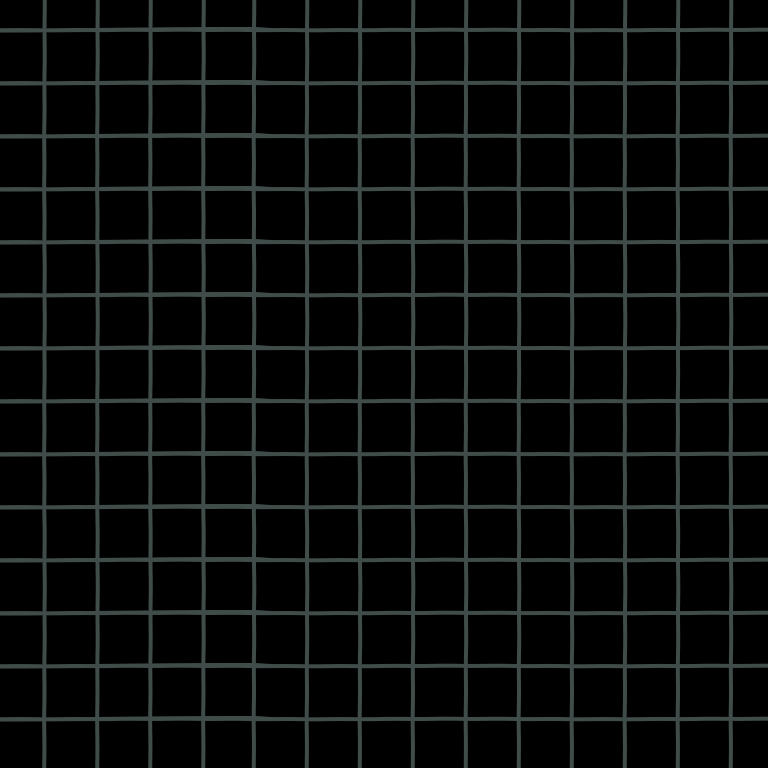
Write a Shadertoy shader that draws this pattern.

```glsl
// Thin grey-green square grid on black, slightly hand-ruled, with a seam left of centre.

const vec3  GROUND      = vec3(0.0);
const vec3  LINE_COLOR  = vec3(0.25, 0.30, 0.285);
const float PITCH       = 53.0 / 768.0;  // 14 lines each way
const float HALF_WIDTH  = 0.0026;
const float ROW_START   = 0.0638;        // lowest horizontal line
const float LEFT_START  = 0.0579;        // first vertical line, left panel
const float RIGHT_START = 0.3307;        // first vertical line, right panel
const float SEAM        = 0.300;         // the column pitch slips here
const float OVERLAP_END = 0.356;         // left strokes run on past the seam
const float LEFT_DROP   = 0.0007;        // left strokes start low...
const float LEFT_RISE   = 0.0020;        // ...and climb by this much
const float WOBBLE      = 0.0004;

// Distance to the nearest of a set of evenly spaced lines
float lineDistance(float x, float start) {
    return abs(mod(x - start + 0.5 * PITCH, PITCH) - 0.5 * PITCH);
}

// Slow hand tremor along a stroke, from -1 to 1
float tremor(float t) {
    return 0.6 * sin(t * 17.0 + 0.8) + 0.4 * sin(t * 91.0 + 2.1);
}

// Antialiased coverage of a stroke
float stroke(float dist, float halfWidth, float pixel) {
    return clamp(0.5 + (halfWidth - dist) / pixel, 0.0, 1.0);
}

void mainImage(out vec4 fragColor, in vec2 fragCoord) {
    vec2 uv = fragCoord / iResolution.xy;
    float pixel = 1.0 / min(iResolution.x, iResolution.y);

    // Vertical lines: two panels whose spacing slips at the seam
    float columnStart = uv.x < SEAM ? LEFT_START : RIGHT_START;
    float column = lineDistance(uv.x + WOBBLE * tremor(uv.y), columnStart);
    float ink = stroke(column, HALF_WIDTH, pixel);

    // Horizontal lines: a level stroke across the whole width
    float row = lineDistance(uv.y + WOBBLE * tremor(uv.x), ROW_START);
    ink = max(ink, stroke(row, HALF_WIDTH, pixel));

    // Tilted strokes over the left panel, tapering out past the seam
    float tilt = LEFT_RISE * smoothstep(0.0, SEAM, uv.x) - LEFT_DROP;
    float taper = 1.0 - smoothstep(SEAM + 0.03, OVERLAP_END, uv.x);
    float tiltedRow = lineDistance(uv.y - tilt * taper, ROW_START);
    ink = max(ink, stroke(tiltedRow, HALF_WIDTH, pixel) * step(uv.x, OVERLAP_END));

    fragColor = vec4(mix(GROUND, LINE_COLOR, ink), 1.0);
}
```
